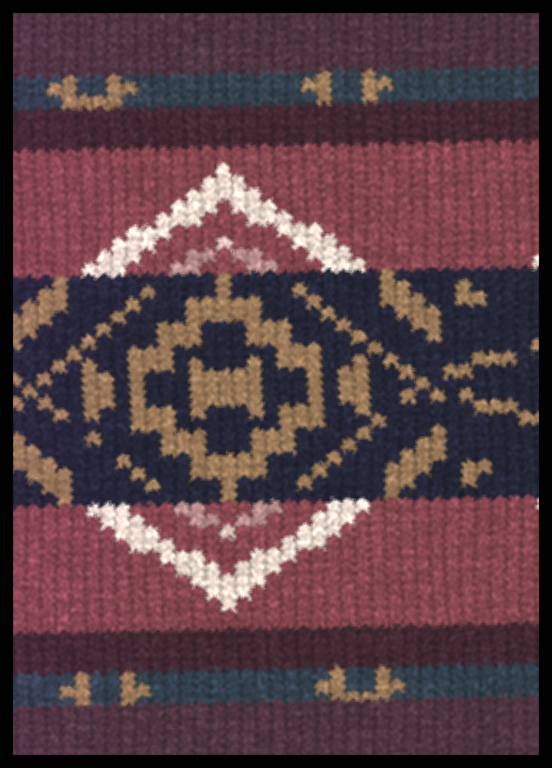
This pattern is drawn by a Shadertoy shader. Its source:

```glsl
#define STITCH vec2(0.01953, 0.01569)
#define CENTER vec2(-0.065, -0.004)
#define MARGIN 0.017
#define TILT 0.020
#define LEAN 0.018
#define V_SLOPE 0.9
#define FUZZ 0.11
#define SOFTNESS 0.0034

const vec3 MAROON = vec3(0.30, 0.195, 0.235);
const vec3 PLUM   = vec3(0.25, 0.145, 0.18);
const vec3 TEAL   = vec3(0.19, 0.24, 0.29);
const vec3 ROSE   = vec3(0.52, 0.265, 0.295);
const vec3 NAVY   = vec3(0.13, 0.135, 0.20);
const vec3 GOLD   = vec3(0.59, 0.46, 0.33);
const vec3 CREAM  = vec3(0.92, 0.85, 0.80);

float hash(vec2 c) {
    return fract(sin(dot(c, vec2(127.1, 311.7))) * 43758.5);
}

// Cellular noise: distance to the nearest scattered point
float cells(vec2 p) {
    vec2 base = floor(p);
    float nearest = 2.0;
    for (int j = -1; j <= 1; j++)
    for (int i = -1; i <= 1; i++) {
        vec2 c = base + vec2(i, j);
        vec2 point = c + vec2(hash(c), hash(c + 57.0));
        nearest = min(nearest, distance(p, point));
    }
    return nearest;
}

bool within(float x, float lo, float hi) {
    return x > lo - 0.1 && x < hi + 0.1;
}

// Gold figures of the central band, folded into one quadrant
bool goldFigure(float c, float r, vec2 id) {
    float ring = c + r;
    float odd = mod(c, 2.0);
    bool letterBar = (c < 1.5 && r < 1.5) || (within(c, 2.0, 2.0) && r < 2.5);
    bool innerRing = within(ring, 6.0 + odd, 9.0 - odd) && c < 5.5;
    bool post = within(c, 6.0, 6.0) && r < 3.5;
    bool arrow = within(c, 8.0, 9.0) && r < c - 6.5;
    bool outerRing = within(ring, 18.0, 20.0) && within(c, 11.0, 14.0);
    bool outerBlock = within(c, 16.0, 17.0) && within(r, 7.0, 24.0 - c);
    bool dots = within(ring, 13.0, 13.0) && c > 4.5 && hash(id) > 0.08;
    bool farDots = c > 13.5 && abs(r - floor((c - 11.0) / 2.7)) < 0.1
                   && hash(id + 9.0) > 0.2;
    return letterBar || innerRing || post || arrow || outerRing
        || outerBlock || dots || farDots;
}

// Yarn colour of one stitch; height is the unrounded row
vec3 yarn(vec2 id, float height) {
    float c = abs(id.x), r = abs(id.y);
    if (r < 9.5) return goldFigure(c, r, id) ? GOLD : NAVY;
    if (height < 20.0) {
        float k = min(c, 30.0 - c);
        if (k < 9.5 && abs(r + 0.83 * k - 16.9) < 1.25) return CREAM;
        bool peak = c < 3.5 && abs(r + 0.7 * c - 11.9) < 0.55;
        return peak ? mix(ROSE, CREAM, c < 0.5 ? 0.8 : 0.45) : ROSE;
    }
    if (height < 23.4) return PLUM;
    if (height < 26.1) {
        float m = abs(c - 8.5);
        float level = id.y - sign(id.y) * 25.0;
        bool sprig = within(m, 1.5, 1.5)
                  || (within(m, 2.5, 2.5) && abs(level) < 0.5)
                  || (within(m, 0.5, 0.5) && level < -0.5 && id.x * id.y < 0.0);
        return sprig ? GOLD : TEAL;
    }
    return MAROON;
}

vec3 knit(vec2 p) {
    // Skewed cloth with woolly edges
    vec2 q = p - CENTER;
    q += vec2(LEAN * q.y, -TILT * p.x);
    vec2 s = q / STITCH;
    s.x += 0.12 * sin(s.y * 0.31 + sin(s.x * 0.4));
    s += FUZZ * vec2(sin(s.y * 9.0 + 3.0 * sin(s.x * 4.0)),
                     sin(s.x * 11.0 + 4.0 * sin(s.y * 3.0)));

    // Each stitch is a pair of slanted legs
    float side = abs(fract(s.x + 0.5) - 0.5);
    s.y += V_SLOPE * (side - 0.25);
    vec2 id = floor(s + 0.5);
    vec3 col = yarn(id, abs(s.y));

    float gap = smoothstep(0.5, 0.3, side);
    float seam = smoothstep(0.0, 0.12, side);
    float rowEdge = abs(fract(s.y + 0.5) - 0.5);
    float leg = gap * (0.8 + 0.2 * seam) * (1.0 - 0.5 * smoothstep(0.25, 0.5, rowEdge));
    col *= 0.76 + 0.33 * leg;
    col *= 0.94 + 0.12 * hash(id + 3.0);

    // Speckle and stray curled hairs
    float speck = cells(p * vec2(230.0, 170.0));
    col *= 0.78 + 0.48 * speck;
    col += vec3(0.015, 0.02, 0.045) * smoothstep(0.5, 0.9, speck);
    float curl = cells(p * 28.0 + 0.3 * sin(p.yx * 70.0));
    float hair = smoothstep(0.03, 0.0, abs(curl - 0.43));
    col += 0.08 * hair * smoothstep(0.3, 0.7, cells(p * 15.0 + 4.0));

    // Faded dye toward the left
    col += vec3(0.02, 0.0, 0.025) * smoothstep(-0.1, -0.36, p.x);
    return col + 0.012;
}

void mainImage(out vec4 fragColor, in vec2 fragCoord) {
    vec2 p = (fragCoord - 0.5 * iResolution.xy) / iResolution.y;
    vec3 wool = vec3(0.0);
    for (int i = 0; i < 9; i++) {
        vec2 offset = vec2(i % 3 - 1, i / 3 - 1) * 0.5;
        wool += knit(p + offset * SOFTNESS) / 9.0;
    }
    vec2 edge = abs(p) - 0.5 * iResolution.xy / iResolution.y + MARGIN;
    float cloth = smoothstep(0.001, -0.001, max(edge.x, edge.y));
    fragColor = vec4(mix(vec3(0.005), wool, cloth), 1.0);
}
```
